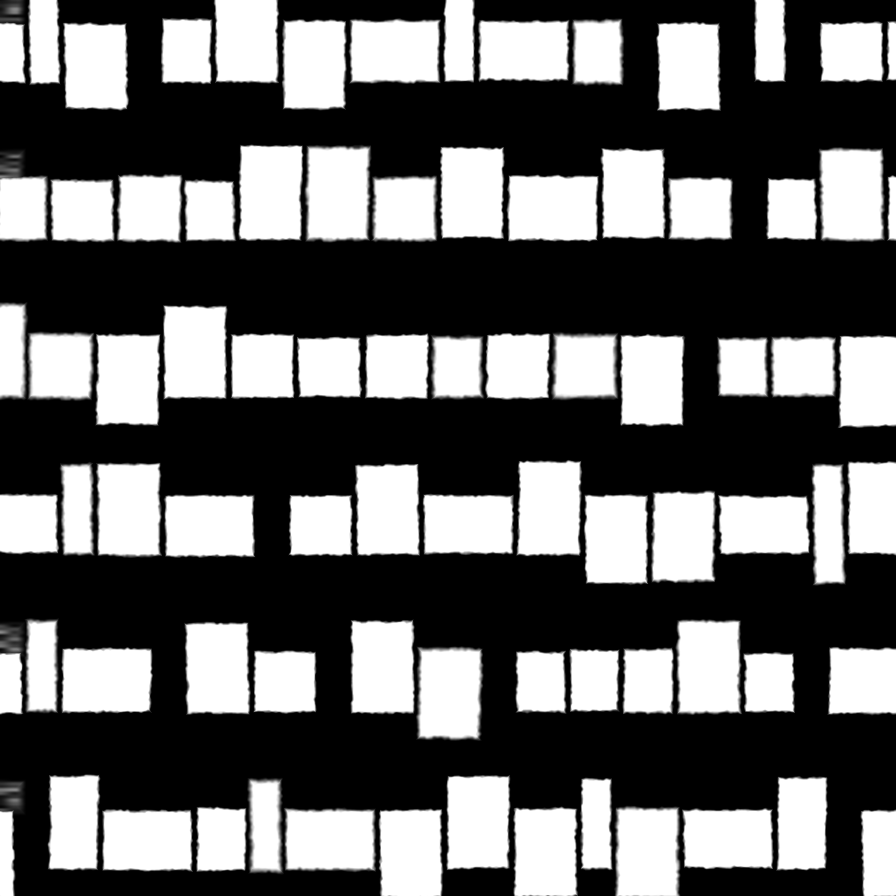
Reproduce this pattern procedurally as a three.js fragment shader.

```glsl
varying vec2 vUv;

const float ROW_PITCH = 0.1758;
const float FIRST_BASELINE = 0.03;
const float BODY_HEIGHT = 0.067;
const float ASCENT = 0.101;
const float DESCENT = 0.031;
const float BLOCK_GAP = 0.007;
const float WORD_GAP = 0.034;
const int MAX_BLOCKS = 30;

float hash(vec2 p) {
  return fract(sin(dot(p, vec2(12.9898, 78.233))) * 43758.5453);
}

float valueNoise(vec2 p) {
  vec2 cell = floor(p);
  vec2 f = fract(p);
  f = f * f * (3.0 - 2.0 * f);
  float low = mix(hash(cell), hash(cell + vec2(1.0, 0.0)), f.x);
  float high = mix(hash(cell + vec2(0.0, 1.0)), hash(cell + vec2(1.0, 1.0)), f.x);
  return mix(low, high, f.y);
}

// Narrow, medium, regular and wide blocks
float blockWidth(float pick) {
  if (pick < 0.14) return 0.032;
  if (pick < 0.34) return 0.053;
  if (pick < 0.91) return 0.068;
  return 0.098;
}

// Bottom and top of a block relative to its baseline
vec2 blockExtent(float width, float pick) {
  bool narrow = width < 0.04;
  bool wide = width > 0.09;
  if (narrow && pick < 0.25) return vec2(-DESCENT, ASCENT);
  if (narrow || (!wide && pick < 0.29)) return vec2(0.0, ASCENT);
  if (!wide && width > 0.06 && pick < 0.5) return vec2(-DESCENT, BODY_HEIGHT);
  return vec2(0.0, BODY_HEIGHT);
}

float boxMask(vec2 p, vec2 low, vec2 high, float softness) {
  vec2 inside = min(p - low, high - p);
  return smoothstep(-softness, softness, min(inside.x, inside.y));
}

// Walk along one row, laying blocks and word gaps
float blockRow(vec2 p, float row) {
  float ink = 0.0;
  float left = -0.06 * hash(vec2(row, 91.0));
  for (int i = 0; i < MAX_BLOCKS; i++) {
    if (left > 1.0) break;
    vec2 id = vec2(float(i) + 3.0, row * 7.0 + 5.0);
    float width = blockWidth(hash(id));
    vec2 extent = blockExtent(width, hash(id + 17.3));
    vec2 jitter = vec2(hash(id + 31.7), hash(id + 47.1)) - 0.5;

    // Slight lean, uneven height and an occasional ragged edge
    vec2 q = p;
    q.x -= left + jitter.x * 0.04 * (p.y - 0.03);
    extent += vec2(0.004, 0.006) * jitter.yx;
    float ragged = pow(hash(id + 59.9), 8.0);
    float softness = mix(0.0018, 0.0045, ragged);
    ink = max(ink, boxMask(q, vec2(0.0, extent.x), vec2(width, extent.y), softness));

    float wordBreak = step(0.86, hash(id + 73.3));
    left += width + BLOCK_GAP + WORD_GAP * wordBreak;
  }
  return ink;
}

// Faint streaked smear along the left border
float borderSmear(vec2 p, float row) {
  float band = boxMask(p, vec2(-0.1, 0.065), vec2(0.024, 0.096), 0.006);
  float streaks = valueNoise(vec2(p.x * 60.0, p.y * 260.0 + row * 13.0));
  return 0.55 * band * streaks * step(0.6, hash(vec2(row, 23.0)));
}

void main() {
  float row = floor((vUv.y - FIRST_BASELINE + 0.045) / ROW_PITCH);
  vec2 p = vec2(vUv.x, vUv.y - FIRST_BASELINE - row * ROW_PITCH);

  // Rough outlines from coarse and fine wobble
  vec2 coarse = vec2(valueNoise(vUv * 90.0), valueNoise(vUv * 90.0 + 40.0)) - 0.5;
  vec2 fine = vec2(valueNoise(vUv * 260.0 + 9.0), valueNoise(vUv * 260.0 + 70.0)) - 0.5;
  vec2 rough = p + coarse * 0.002 + fine * 0.0018;

  float ink = max(blockRow(rough, row), borderSmear(p, row));
  gl_FragColor = vec4(vec3(ink), 1.0);
}
```
